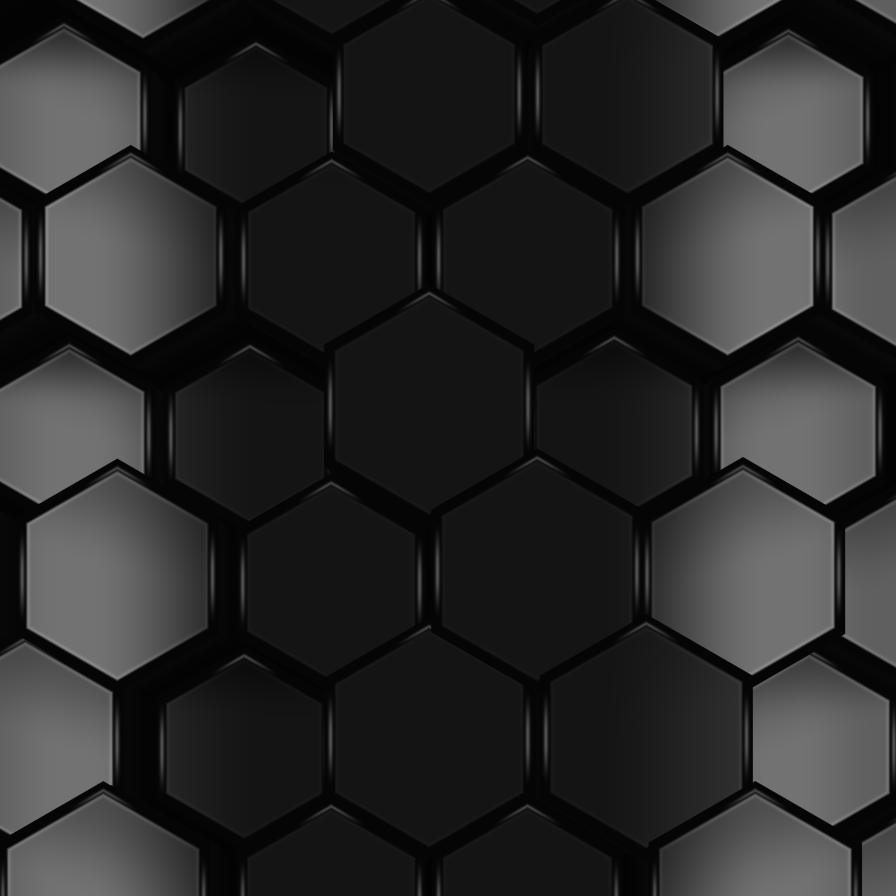
This background is drawn by a WebGL 1 fragment shader. Its source:

```glsl
precision highp float;

uniform vec2 u_resolution;

float hash(vec2 p) {
  vec3 q = fract(vec3(p.xyx) * 0.1031);
  q += dot(q, q.yzx + 33.33);
  return fract((q.x + q.y) * q.z);
}

// Pointy-top hexagon; r is half its width
float hexagon(vec2 p, float r) {
  p = abs(p);
  return max(p.x, p.x * 0.5 + p.y * 0.866) - r;
}

// Columns cycle through low, raised and middle, and rise toward the bottom
float cellHeight(vec2 cell) {
  float jitter = 0.08 * (hash(cell + 40.0) - 0.5);
  float cycle = mod(cell.x, 3.0);
  float band = mod(cell.y, 4.0);
  if (mod(cell.y, 2.0) > 0.5) {
    if (cycle > 1.5) return 0.36 + jitter;
    if (cycle > 0.5) return 0.66 - 0.15 * cell.y + jitter;
    return (band > 2.0 ? 1.0 : 0.42) + jitter;
  }
  float farLeft = 0.45 * step(cell.x, -1.5);
  if (cycle < 0.5) return 0.73 - 0.14 * cell.y + (band < 0.5 ? 0.22 : 0.0) - farLeft + jitter;
  if (cycle < 1.5 && band > 0.5) return 0.75 - 0.16 * cell.y - farLeft + jitter;
  return -0.05 - 0.09 * cell.y + 0.07 * sign(cell.x) + jitter;
}

// Raised slices spread outward and shift upward
vec2 project(vec2 cell, float height) {
  vec2 grid = vec2(cell.x + 0.5 * mod(cell.y, 2.0), cell.y) * vec2(0.205, 0.177);
  return vec2(0.479, 0.518 + 0.03 * height)
       + grid * (1.0 + vec2(0.17, 0.05) * height);
}

vec3 topColor(vec2 p, vec2 q, float r, float height, float pixel) {
  float d = hexagon(q, r);
  float face = 1.0 - smoothstep(-0.013 - pixel, -0.011 + pixel, d);

  // Side lighting reaches the outer cells, strongest low on their outer half
  float away = abs(p.x - 0.479);
  float cellAway = abs(p.x - q.x - 0.479);
  float side = smoothstep(0.18, 0.38, away) * mix(0.3, 1.0, smoothstep(0.24, 0.31, cellAway));
  side *= 1.0 - 0.2 * smoothstep(0.41, 0.5, away);
  float outward = q.x * sign(p.x - 0.479);
  float falloff = 1.0 - 0.4 * smoothstep(0.0, 0.12, q.y - 0.3 * outward);
  float sunken = 1.0 - smoothstep(0.0, 0.4, height);
  float light = (0.077 + 0.37 * side * falloff) * (1.0 - 0.5 * sunken * smoothstep(0.03, 0.11, q.y));
  float edge = exp(-pow((d + 0.014) / 0.002, 2.0));
  light += edge * (0.015 + 0.07 * side);
  light = mix(0.02, light, face);

  // Glints on the upright bevels and the upper corner
  float upright = exp(-pow((abs(q.x) - r + 0.007) / 0.0024, 2.0));
  light += 0.3 * upright * (1.0 - smoothstep(0.005, 0.055, abs(q.y)));
  float crest = exp(-pow((d + 0.009) / 0.0018, 2.0)) * step(0.0, q.y);
  light += 0.24 * crest * (1.0 - smoothstep(0.004, 0.04, abs(q.x)));
  return vec3(light);
}

void main() {
  vec2 p = gl_FragCoord.xy / u_resolution;
  float pixel = 0.7 / min(u_resolution.x, u_resolution.y);
  float row = floor((p.y - 0.53) / 0.18 + 0.5);
  vec3 color = vec3(0.0);
  float visible = 1.0;

  // Composite slices from the highest level down
  for (int i = 0; i < 20; i++) {
    float level = 1.2 - 0.1 * float(i);
    for (int y = -1; y <= 1; y++) {
      float cellRow = row + float(y);
      float column = floor((p.x - 0.479) / 0.222 - 0.5 * mod(cellRow, 2.0) + 0.5);
      for (int x = -1; x <= 1; x++) {
        vec2 cell = vec2(column + float(x), cellRow);
        float height = cellHeight(cell);
        if (height < level) continue;
        bool top = height < level + 0.1;
        float z = top ? height : level;
        float r = 0.098 * (1.0 + 0.2 * z);
        vec2 q = p - project(cell, z);
        float cover = 1.0 - smoothstep(-pixel, pixel, hexagon(q, r));
        if (cover <= 0.0) continue;
        vec3 surface = vec3(0.01 + 0.03 * exp(-3.0 * (height - z)));
        if (top) surface = topColor(p, q, r, height, pixel);
        color += visible * cover * surface;
        visible *= 1.0 - cover;
      }
    }
  }
  gl_FragColor = vec4(color + visible * 0.01, 1.0);
}
```
